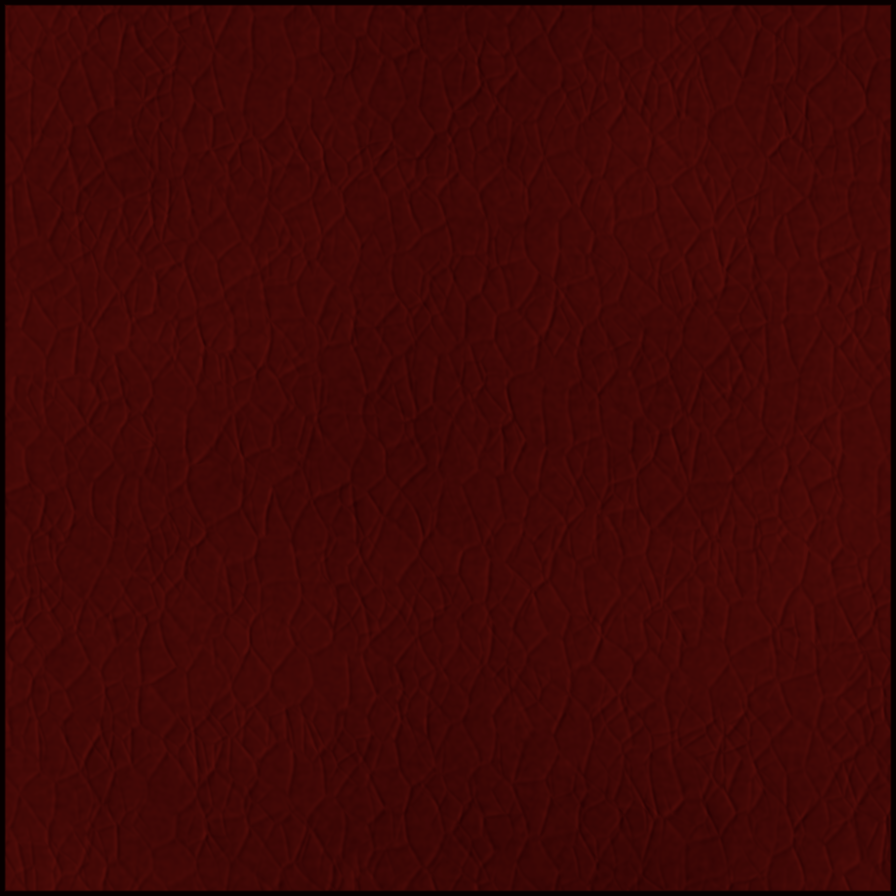
A WebGL 1 fragment shader for this texture:

```glsl
precision highp float;
// Dark red grained leather with fine embossed creases and a thin black border.
uniform vec2 u_resolution;

const vec3 LEATHER = vec3(0.254, 0.030, 0.023);
const vec3 TONE_STEP = vec3(0.031, 0.008, 0.005);
const vec3 BORDER = vec3(0.030, 0.0, 0.0);
const float BORDER_WIDTH = 0.0058;
const float BORDER_SOFTNESS = 0.0016;
const vec2 DIAMONDS = vec2(20.0, 13.5);
const vec2 FINE_DIAMONDS = vec2(30.0, 21.0);
const float CREASE_WIDTH = 0.07;
const float FINE_CREASE_WIDTH = 0.085;
const float FINE_DEPTH = 0.75;
const float VALLEY_WIDTH = 0.24;
const float VALLEY_DEPTH = 0.45;
const float JITTER = 0.84;
const float WARP = 0.012;
const float SLANT = 0.10;
const vec2 LIGHT_STEP = vec2(0.0015, -0.0005);
const float RELIEF = 1.5;
const float GRAIN_SCALE = 125.0;
const float GRAIN = 1.0;
const float MOTTLE_SCALE = 22.0;
const float MOTTLE = 0.5;
const float SHADE_SCALE = 3.2;
const float SHADE = 1.3;
const float SIDE_GLOW = 0.35;
const float TONE_BIAS = 0.08;

vec2 hash2(vec2 p) {
  vec2 q = vec2(dot(p, vec2(127.1, 311.7)), dot(p, vec2(269.5, 183.3)));
  return fract(sin(q) * 43758.545);
}

float cornerSlope(vec2 cell, vec2 corner, vec2 f) {
  return dot(hash2(cell + corner) * 2.0 - 1.0, f - corner);
}

float gradientNoise(vec2 p) {
  vec2 i = floor(p);
  vec2 f = p - i;
  vec2 u = f * f * f * (f * (f * 6.0 - 15.0) + 10.0);
  float low = mix(cornerSlope(i, vec2(0.0), f), cornerSlope(i, vec2(1.0, 0.0), f), u.x);
  float high = mix(cornerSlope(i, vec2(0.0, 1.0), f), cornerSlope(i, vec2(1.0), f), u.x);
  return mix(low, high, u.y);
}

// Offset from the sample to the jittered seed of a neighbouring cell
vec2 seedOffset(vec2 cell, vec2 neighbour, vec2 f) {
  return neighbour + 0.5 + JITTER * (hash2(cell + neighbour) - 0.5) - f;
}

// Distance to the nearest wall between Voronoi cells
float wallDistance(vec2 p) {
  vec2 cell = floor(p);
  vec2 f = p - cell;
  vec2 nearest = vec2(8.0);
  for (int y = -1; y <= 1; y++) {
    for (int x = -1; x <= 1; x++) {
      vec2 seed = seedOffset(cell, vec2(float(x), float(y)), f);
      if (dot(seed, seed) < dot(nearest, nearest)) nearest = seed;
    }
  }
  float wall = 8.0;
  for (int y = -2; y <= 2; y++) {
    for (int x = -2; x <= 2; x++) {
      vec2 seed = seedOffset(cell, vec2(float(x), float(y)), f);
      vec2 across = seed - nearest;
      if (dot(across, across) > 0.0001) {
        wall = min(wall, dot(0.5 * (seed + nearest), normalize(across)));
      }
    }
  }
  return wall;
}

float groove(float d, float width) {
  return exp(-d * d / (width * width));
}

// Turns the square lattice onto its corner, so that cells become tall diamonds
vec2 toDiamonds(vec2 p, vec2 count) {
  vec2 q = p * count;
  return vec2(q.x + q.y, q.x - q.y);
}

// Leather surface: main creases in soft valleys, with finer wrinkles that fade in and out
float surfaceHeight(vec2 p) {
  vec2 q = p + WARP * vec2(gradientNoise(p * 17.0), gradientNoise(p * 17.0 + 40.0));
  q.x += SLANT * q.y;
  float depth = 0.85 + 0.8 * gradientNoise(p * 15.0 + 7.0);
  float fineDepth = FINE_DEPTH * smoothstep(-0.3, 0.3, gradientNoise(p * 14.0 + 23.0));
  float wall = wallDistance(toDiamonds(q, DIAMONDS));
  float fineWall = wallDistance(toDiamonds(q, FINE_DIAMONDS) + 61.0);
  float creases = depth * (groove(wall, CREASE_WIDTH) + VALLEY_DEPTH * groove(wall, VALLEY_WIDTH));
  return -creases - fineDepth * groove(fineWall, FINE_CREASE_WIDTH);
}

void main() {
  vec2 uv = gl_FragCoord.xy / u_resolution;

  // Side light on the relief
  float relief = surfaceHeight(uv - LIGHT_STEP) - surfaceHeight(uv + LIGHT_STEP);

  // Fine pores, mottling and broad, soft changes of brightness
  float grain = gradientNoise(uv * GRAIN_SCALE) + 0.6 * gradientNoise(uv * GRAIN_SCALE * 0.5 + 31.0);
  float mottle = MOTTLE * gradientNoise(uv * MOTTLE_SCALE + 17.0);
  float shade = SHADE * gradientNoise(uv * SHADE_SCALE + 5.3);
  shade += SIDE_GLOW * cos(6.2832 * (uv.x + 0.12 * (uv.y - 0.5)));

  float tone = TONE_BIAS + RELIEF * relief + GRAIN * grain + mottle + shade;
  vec3 color = LEATHER + TONE_STEP * clamp(tone, -2.6, 2.2);

  // Black border
  vec2 inset = min(uv, 1.0 - uv);
  float inside = smoothstep(-BORDER_SOFTNESS, BORDER_SOFTNESS, min(inset.x, inset.y) - BORDER_WIDTH);
  gl_FragColor = vec4(mix(BORDER, color, inside), 1.0);
}
```
